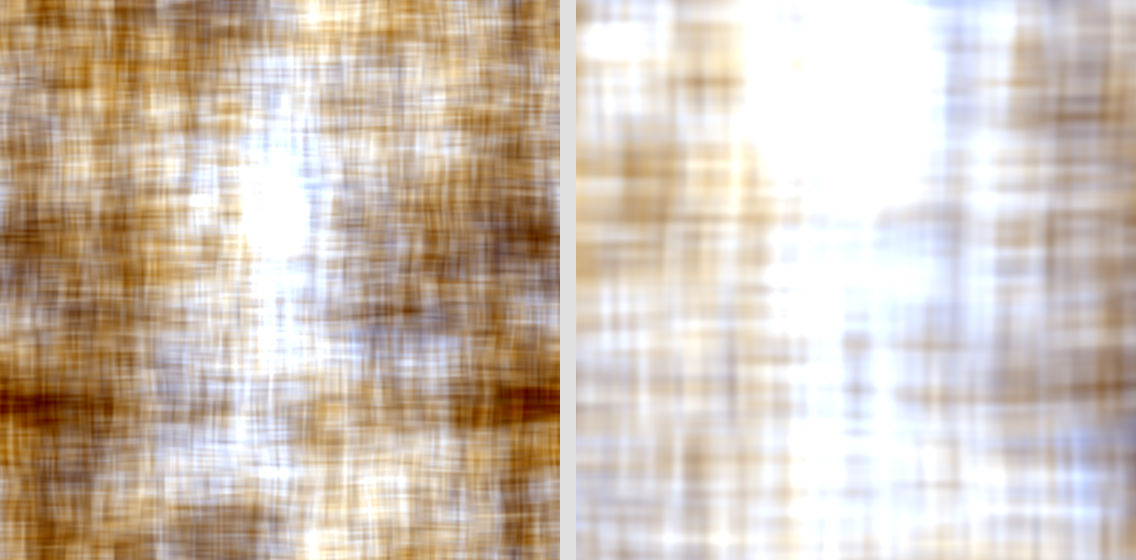
Left: the whole. Right: its middle third, enlarged.
This texture is drawn by a WebGL 2 fragment shader. Its source:

```glsl
#version 300 es
precision highp float;

uniform vec2 u_resolution;
out vec4 fragColor;

const float TAU = 6.2831853;

float hash(vec2 cell, float seed) {
    uvec3 q = uvec3(ivec3(vec3(cell, seed))) * uvec3(1597334673u, 3812015801u, 2798796415u);
    uint n = (q.x ^ q.y ^ q.z) * 1597334673u;
    n = (n ^ (n >> 15)) * 2246822519u;
    n ^= n >> 13;
    return float(n >> 8) / 16777216.0;
}

// Value noise in -0.5..0.5 that wraps after a whole number of cells.
float wrapNoise(vec2 uv, vec2 cells, float seed) {
    vec2 p = uv * cells;
    vec2 i = floor(p);
    vec2 f = p - i;
    f = f * f * (3.0 - 2.0 * f);
    vec2 a = mod(i, cells);
    vec2 b = mod(i + 1.0, cells);
    float low = mix(hash(a, seed), hash(vec2(b.x, a.y), seed), f.x);
    float high = mix(hash(vec2(a.x, b.y), seed), hash(b, seed), f.x);
    return mix(low, high, f.y) - 0.5;
}

// Crossed streaks, from broad smears down to single threads.
float weave(vec2 uv, float seed) {
    float sum = 0.0;
    float amp = 0.36;
    for (int i = 0; i < 7; i++) {
        float k = float(i);
        float across = floor(4.0 * pow(1.9, k));
        float along = floor(2.0 * pow(1.5, k));
        sum += amp * wrapNoise(uv, vec2(along, across), seed + k);
        sum += amp * wrapNoise(uv, vec2(across, along + 1.0), seed + k + 20.0);
        amp *= 0.88;
    }
    return sum;
}

// Periodic bump around a centre; larger sharpness makes it narrower.
float bump(float x, float centre, float sharpness) {
    return exp(sharpness * (cos(TAU * (x - centre)) - 1.0));
}

void main() {
    vec2 uv = gl_FragCoord.xy / u_resolution;

    // Slightly crooked threads
    vec2 thread = uv + 0.007 * vec2(wrapNoise(uv, vec2(9.0, 14.0), 50.0),
                                    wrapNoise(uv, vec2(7.0, 9.0), 51.0));

    // Broad stains: brown sides, bleached column, dark horizontal band
    float stain = 0.40 + 0.29 * cos(TAU * (uv.x - 0.04));
    stain -= 0.30 * bump(uv.x, 0.51, 12.0) * bump(uv.y, 0.72, 0.8);
    stain += 0.34 * bump(uv.y, 0.27, 22.0) * bump(uv.x, 0.1, 1.2);
    stain += weave(thread, 100.0);

    // Warm ochre against cool mauve
    float warmth = 0.8 * weave(thread, 200.0) - 0.09 * cos(TAU * (uv.y - 0.45));

    vec3 absorbed = stain * vec3(0.52, 0.72, 0.95) + warmth * vec3(-0.16, 0.02, 0.42);
    fragColor = vec4(clamp(1.0 - absorbed, 0.0, 1.0), 1.0);
}
```
